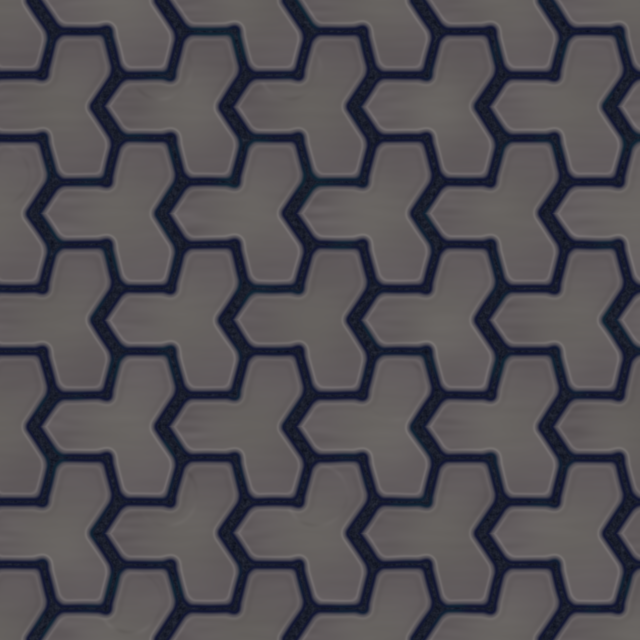
Write a Shadertoy shader that draws this pattern.

```glsl
// Interlocking three-armed paving stones with dark bevelled joints
const float ROW = 5.0 / 6.0; // row spacing, in units of one stone pitch

vec2 hash2(vec2 p) {
    vec3 h = fract(p.xyx * vec3(0.1031, 0.1030, 0.0973));
    h += dot(h, h.yzx + 33.33);
    return fract((h.xx + h.yz) * h.zy);
}

// Gradient noise, about -0.7 to 0.7
float gradientNoise(vec2 p) {
    vec2 i = floor(p), f = p - i;
    vec2 u = f * f * f * (f * (f * 6.0 - 15.0) + 10.0);
    vec2 e = vec2(0, 1);
    float a = dot(hash2(i) * 2.0 - 1.0, f);
    float b = dot(hash2(i + e.yx) * 2.0 - 1.0, f - e.yx);
    float c = dot(hash2(i + e.xy) * 2.0 - 1.0, f - e.xy);
    float d = dot(hash2(i + e.yy) * 2.0 - 1.0, f - e.yy);
    return mix(mix(a, b, u.x), mix(c, d, u.x), u.y);
}

float segment(vec2 p, vec2 a, vec2 b) {
    vec2 v = b - a;
    return length(p - a - v * clamp(dot(p - a, v) / dot(v, v), 0.0, 1.0));
}

float smoothMin(float a, float b, float k) {
    float h = max(k - abs(a - b), 0.0) / k;
    return min(a, b) - h * h * k * 0.25;
}

// Signed distance to the joints of one folded cell, negative inside the joint
float jointDistance(vec2 q) {
    vec2 left = vec2(0.163, 0.245), right = vec2(0.573, 0.245);
    float notch = segment(q, vec2(0), left) - 0.054;
    float ledge = segment(q, left, right) - 0.030;
    float rise = segment(q, right, vec2(left.x + 0.5, ROW - left.y)) - 0.036;
    float fall = segment(q, left, vec2(right.x - 0.5, ROW - right.y)) - 0.036;
    return smoothMin(smoothMin(notch, ledge, 0.04), smoothMin(rise, fall, 0.04), 0.04);
}

void mainImage(out vec4 fragColor, in vec2 fragCoord) {
    vec2 p = fragCoord / iResolution.xy * 5.0;
    p += 0.008 * vec2(gradientNoise(p * 4.0), gradientNoise(p * 4.0 + 40.0));

    // Staggered rows, each mirrored about its centre line
    float row = floor(p.y / ROW + 0.5);
    float stagger = mod(row, 2.0);
    float y = p.y - row * ROW;
    float x = p.x - 0.26 - 0.5 * stagger;
    float column = floor(x + 0.2);
    vec2 q = vec2(x - column, abs(y));
    float d = jointDistance(q);

    // Find the stone that owns this point
    float above = q.y - 0.245;
    float leftEdge = above < 0.0 ? 0.665 * q.y : 0.163 - 0.262 * above;
    vec2 owner = vec2(0);
    if (q.x < leftEdge) owner.x = -1.0;
    else if (above > 0.0 && q.x < 0.573 + 0.262 * above) owner = vec2(-0.5, sign(y));
    vec2 local = vec2(q.x, y) - owner * vec2(1, ROW);
    vec2 random = hash2(vec2(2.0 * (column + owner.x) + stagger, row + owner.y) + 17.0);

    // Stone face: warm centre, cooler arms, faint streaks
    vec2 fromCentre = local - vec2(0.68, 0.0);
    vec3 stone = mix(vec3(0.375, 0.35, 0.36), vec3(0.405, 0.39, 0.378),
                     exp(-7.0 * dot(fromCentre, fromCentre)));
    stone += 0.015 * (random.x - 0.5) + 0.022 * gradientNoise(p * 2.3);
    float arm = 1.0 - smoothstep(0.2, 0.5, local.x);
    stone += (0.012 + 0.035 * arm) * gradientNoise(p * vec2(3, 17) + 9.0);

    // Curved scuffs on a few stones
    float arc = length(local - vec2(0.45 + 0.4 * random.x, 0.3)) - 0.24;
    float scuff = exp(-pow(arc / 0.018, 2.0)) * step(0.78, random.y);
    stone += 0.07 * scuff * gradientNoise(p * 5.0 + 3.0);

    // Bevel: soft shade at the rim, then a thin lit line, stronger low down
    float lit = mix(1.0, 0.35, smoothstep(-0.1, 0.25, local.y));
    stone = mix(vec3(0.30, 0.29, 0.32), stone, smoothstep(0.005, 0.04, d));
    stone += 0.06 * lit * exp(-pow((d - 0.033) / 0.012, 2.0));
    stone -= 0.02 * (1.0 - lit) * exp(-pow((d - 0.065) / 0.02, 2.0));

    // Joint: gritty floor between navy edges with a touch of teal
    float grit = gradientNoise(p * 26.0) + 0.6 * gradientNoise(p * 55.0);
    vec3 joint = vec3(0.10, 0.115, 0.165) + 0.07 * grit;
    float teal = smoothstep(0.0, 0.4, gradientNoise(p * 3.5 + 70.0));
    vec3 edge = mix(vec3(0.07, 0.085, 0.19), vec3(0.06, 0.14, 0.20), teal);
    joint = mix(joint, edge, smoothstep(-0.035, -0.010, d));

    vec3 color = mix(joint, stone, smoothstep(-0.014, 0.016, d));
    fragColor = vec4(clamp(color, 0.0, 1.0), 1.0);
}
```
